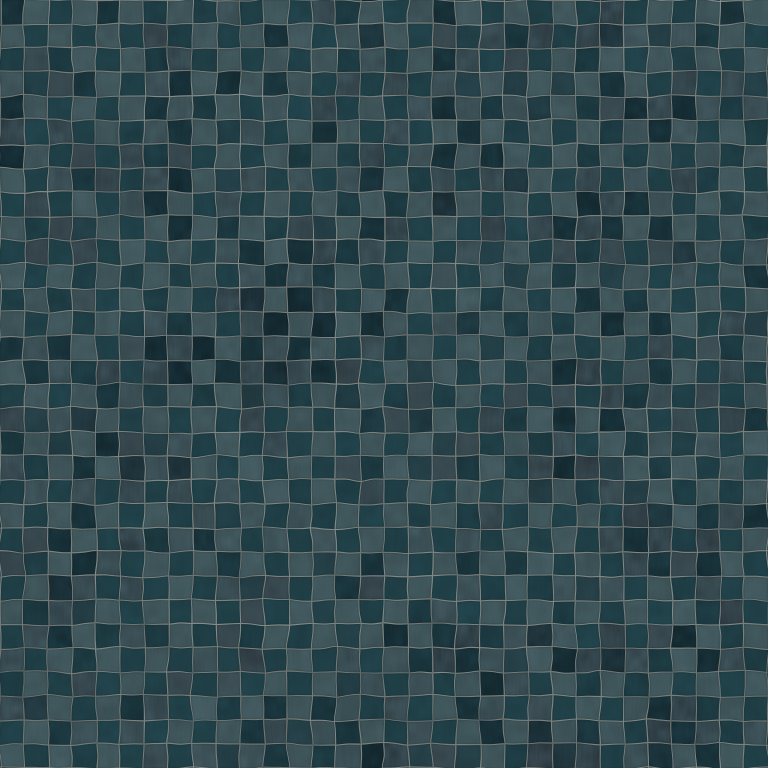
Give the GLSL for this texture, as a three.js fragment shader.

```glsl
// A 32 by 32 checkerboard of small glazed tiles in two slate teals, split by thin pale grout.
// A wrapping noise bends the grid slightly; hashes per tile choose its wear, tint and mottling.
// All noise repeats with the grid, so the surface tiles on every side.
varying vec2 vUv;

const float TILES = 32.0;

float hash(vec2 p) {
  vec3 q = fract(p.xyx * vec3(0.1031, 0.1030, 0.0973));
  q += dot(q, q.yzx + 33.33);
  return fract((q.x + q.y) * q.z);
}

// Value noise that wraps after "period" cells
float noise(vec2 p, float period) {
  vec2 i = floor(p), f = fract(p);
  f = f * f * (3.0 - 2.0 * f);
  vec2 a = mod(i, period), b = mod(i + 1.0, period);
  return mix(mix(hash(a), hash(vec2(b.x, a.y)), f.x),
             mix(hash(vec2(a.x, b.y)), hash(b), f.x), f.y);
}

// Share of one pixel covered by a line of the given half width
float lineCover(float d, float halfWidth, float pixel) {
  float r = 0.5 * pixel;
  return (clamp(d + r, -halfWidth, halfWidth) - clamp(d - r, -halfWidth, halfWidth)) / pixel;
}

void main() {
  // Hand-set grid: corners drift a little and edges bow between them
  vec2 grid = vUv * TILES;
  vec2 drift = vec2(noise(grid, TILES), noise(grid + 11.0, TILES)) - 0.5;
  vec2 bow = vec2(noise(grid * 2.0 + 5.0, 64.0), noise(grid * 2.0 + 37.0, 64.0)) - 0.5;
  vec2 p = grid + 0.12 * drift + 0.05 * bow;
  vec2 id = mod(floor(p), TILES);
  vec2 local = fract(p);

  // Wear per tile, loosely gathered in patches
  float patches = noise(vUv * 8.0 + 3.0, 8.0);
  float wear = smoothstep(0.5, 1.1, 0.8 * hash(id + 71.0) + 0.3 * patches);
  float dull = smoothstep(0.82, 1.0, hash(id + 143.0));

  // Checker of light and deep glaze
  float deep = mod(id.x + id.y, 2.0);
  vec3 lightGlaze = mix(vec3(0.25, 0.34, 0.36), vec3(0.195, 0.26, 0.29), wear);
  vec3 deepGlaze = mix(vec3(0.125, 0.25, 0.28), vec3(0.08, 0.165, 0.195), wear);
  vec3 color = mix(lightGlaze, deepGlaze, deep);
  color = mix(color, vec3(0.19, 0.235, 0.265), dull * mix(0.6, 0.35, deep));
  color *= 0.96 + 0.08 * hash(id + 209.0);

  // Cloudy mottling and faint upright streaks, stronger on worn tiles
  vec2 seed = 40.0 * vec2(hash(id + 17.0), hash(id + 29.0));
  float cloud = noise(local * 2.5 + seed, 256.0) - 0.5;
  float streak = noise(local * vec2(14.0, 2.0) + seed.yx, 256.0) - 0.5;
  color *= 1.0 + (0.09 + 0.18 * wear) * cloud + (0.03 + 0.06 * wear) * streak;

  // Slightly shaded rim beside the joint
  vec2 toLine = fract(p + 0.5) - 0.5;
  float edge = min(abs(toLine.x), abs(toLine.y));
  color *= 1.0 - 0.1 * (1.0 - smoothstep(0.02, 0.11, edge));

  // Grout of uneven width and tint
  float pixel = max(fwidth(vUv.x) * TILES, 0.0001);
  float uneven = noise(grid + 19.0, TILES);
  float halfWidth = mix(0.016, 0.027, uneven);
  float grout = max(lineCover(toLine.x, halfWidth, pixel),
                    lineCover(toLine.y, halfWidth, pixel));
  vec3 groutColor = mix(vec3(0.44, 0.46, 0.45), vec3(0.52, 0.55, 0.54),
                        noise(grid * 0.5 + 7.0, 16.0));
  color = mix(color, groutColor, grout);

  gl_FragColor = vec4(color, 1.0);
}
```
